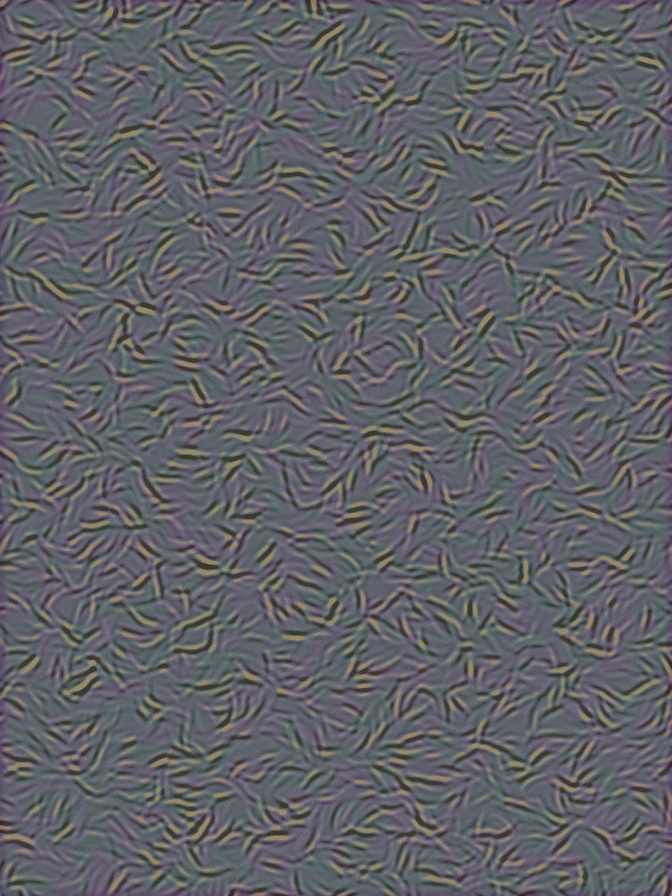
This texture is drawn by a Shadertoy shader. Its source:

```glsl
// Matted, fur-like field of short curved strokes in slate, teal and violet.
// Each grid cell scatters a few wave packets turned along a swirling flow;
// their sum is shaded from dark olive through slate to ochre crests.

#define CELLS 32.0          // cells across the canvas width
#define STROKES 3           // strokes per cell
#define STROKE_LENGTH 0.45  // spread along a stroke, in cells
#define STROKE_WIDTH 0.21   // spread across a stroke, in cells
#define RIDGE_SPACING 0.50  // distance between ridges, in cells
#define RELIEF 0.050        // brightness change per unit of relief
#define GRAIN 0.022         // strength of the fine coloured ripple
#define TEAL vec3(0.350, 0.395, 0.405)
#define VIOLET vec3(0.395, 0.373, 0.440)
#define OLIVE vec3(0.230, 0.210, 0.150)
#define OCHRE vec3(0.620, 0.545, 0.370)

const float TAU = 6.28319;

vec4 hash4(vec3 seed) {
    vec4 q = fract(seed.xyzx * vec4(0.1031, 0.1030, 0.0973, 0.1099));
    q += dot(q, q.wzxy + 33.33);
    return fract((q.xxyz + q.yzzw) * q.zywx);
}

// Stroke direction: warped layered sines, leaning toward the horizontal
float flowAngle(vec2 p) {
    p += 0.9 * sin(p.yx * vec2(0.83, 0.71) + vec2(1.3, 4.1));
    float swirl = sin(dot(p, vec2(0.93, 1.21)) + 1.7 * sin(0.47 * p.y));
    swirl += sin(dot(p, vec2(-1.37, 0.88)) + 1.9 * sin(0.39 * p.x));
    swirl += 0.7 * sin(dot(p, vec2(0.41, -1.93)) + 2.0);
    return 0.15 + 0.55 * swirl;
}

// Sum of nearby strokes: x = relief, y = teal to violet tint
vec2 strokeField(vec2 p) {
    vec2 home = floor(p);
    vec2 total = vec2(0.0);
    for (int j = -1; j <= 1; j++)
    for (int i = -1; i <= 1; i++)
    for (int k = 0; k < STROKES; k++) {
        vec2 cell = home + vec2(i, j);
        vec4 place = hash4(vec3(cell + 17.0, float(k) + 3.0));
        vec4 trait = hash4(vec3(cell + 71.0, float(k) + 29.0));
        vec2 center = cell + place.xy;
        float angle = flowAngle(center) + 0.9 * (place.z - 0.5);
        float c = cos(angle), s = sin(angle);
        vec2 d = p - center;
        float fade = 1.0 - smoothstep(0.65, 1.0, length(d));

        // Turn into stroke space and bend it
        d = vec2(c * d.x + s * d.y, c * d.y - s * d.x);
        d.y += (trait.x - 0.5) * 0.8 * d.x * d.x;
        vec2 e = d / vec2(STROKE_LENGTH, STROKE_WIDTH);
        float envelope = fade * exp(-0.5 * dot(e, e));
        float wave = cos(TAU * (d.y / RIDGE_SPACING + place.w));
        float strength = mix(0.35, 1.6, trait.y * trait.y);
        total += envelope * vec2(strength * wave, 2.0 * trait.z - 1.0);
    }
    return total * vec2(2.1, 1.8);
}

// Fine coloured ripple, wrinkled so that it never lines up
vec3 ripple(vec2 p) {
    vec2 q = p + 0.16 * sin(p.yx * vec2(5.3, 4.7)) + 0.07 * sin(p.yx * 13.1);
    vec3 phase = vec3(0.0, 2.1, 4.2);
    vec3 a = sin(dot(q, vec2(17.0, 23.0)) + phase + 2.0 * sin(p.x * 3.1));
    vec3 b = sin(dot(q, vec2(-26.0, 13.0)) + phase.zxy + 2.0 * sin(p.y * 2.7));
    return a * 0.6 + b * 0.6 + 0.5 * a.x * b.y;
}

void mainImage(out vec4 fragColor, in vec2 fragCoord) {
    vec2 uv = fragCoord / iResolution.x;
    vec2 p = uv * CELLS;
    vec2 field = strokeField(p);
    float relief = field.x;

    // Slate ground with stroke-shaped teal and violet patches
    float tint = smoothstep(-1.2, 1.2, field.y);
    vec3 color = mix(TEAL, VIOLET, tint) + RELIEF * clamp(relief, -2.0, 2.0);

    // Warm crests and hollows on the strongest strokes
    color = mix(color, OCHRE, 0.85 * smoothstep(0.9, 2.7, relief));
    color = mix(color, OLIVE, 0.85 * smoothstep(0.8, 2.6, -relief));
    color += GRAIN * ripple(p);

    // Thin dusky rim
    vec2 size = iResolution.xy / iResolution.x;
    vec2 inset = min(uv, size - uv);
    float rim = 1.0 - smoothstep(0.0, 0.012, min(inset.x, inset.y));
    color -= rim * vec3(0.02, 0.07, 0.02);

    fragColor = vec4(clamp(color, 0.0, 1.0), 1.0);
}
```
